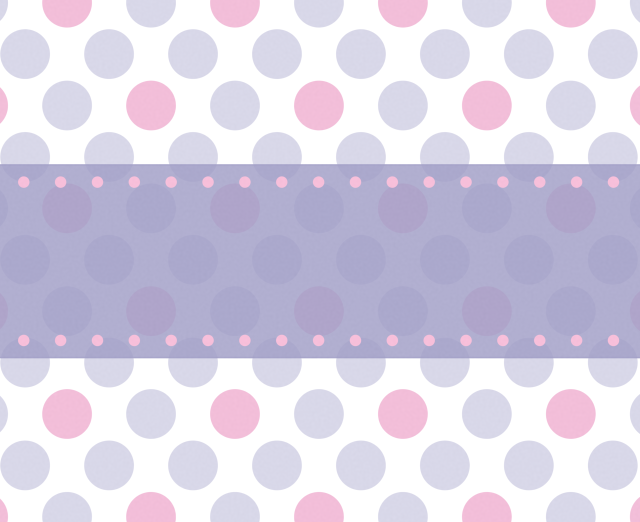
This pattern is drawn by a WebGL 1 fragment shader. Its source:

```glsl
precision highp float;

uniform vec2 u_resolution;

// Lengths are in column pitches, measured from the top left corner
#define COLUMNS 7.623
#define ROW_PITCH 0.6124
#define DOT_ORIGIN vec2(0.799, 0.032)
#define DOT_RADIUS 0.296
#define BAND_CENTER 3.112
#define BAND_HALF 1.156
#define BAND_OPACITY 0.84
#define BEAD_PITCH 0.439
#define BEAD_START 0.283
#define BEAD_RADIUS 0.068
#define BEAD_HALF_GAP 0.943
#define GRAIN 0.012

const vec3 WHITE = vec3(1.0);
const vec3 LAVENDER = vec3(0.848, 0.845, 0.912);
const vec3 PINK = vec3(0.950, 0.745, 0.850);
const vec3 BEAD_PINK = vec3(0.968, 0.750, 0.855);
const vec3 BAND_VIOLET = vec3(0.635, 0.625, 0.780);

vec2 gradientAt(vec2 cell) {
  vec3 q = fract(cell.xyx * vec3(0.1031, 0.1030, 0.0973));
  q += dot(q, q.yzx + 33.33);
  return fract((q.xx + q.yz) * q.zy) * 2.0 - 1.0;
}

float gradientNoise(vec2 p) {
  vec2 cell = floor(p);
  vec2 f = fract(p);
  vec2 w = f * f * (3.0 - 2.0 * f);
  vec2 e = vec2(1.0, 0.0);
  float top = mix(dot(gradientAt(cell), f),
                  dot(gradientAt(cell + e), f - e), w.x);
  float bottom = mix(dot(gradientAt(cell + e.yx), f - e.yx),
                     dot(gradientAt(cell + e.xx), f - e.xx), w.x);
  return mix(top, bottom, w.y);
}

// Coverage of a shape from its signed distance
float fill(float dist, float pixel) {
  return 1.0 - smoothstep(-0.7 * pixel, 0.7 * pixel, dist);
}

// Staggered dots; in even rows every other dot is pink
vec3 dotField(vec2 p, float pixel) {
  vec2 q = p - DOT_ORIGIN;
  float row = floor(q.y / ROW_PITCH + 0.5);
  float odd = mod(row, 2.0);
  q.x += 0.5 * odd;
  float column = floor(q.x + 0.5);
  float alternate = mod(column + floor(row * 0.5), 2.0);
  float isPink = (1.0 - odd) * (1.0 - step(0.5, alternate));
  float dist = length(q - vec2(column, row * ROW_PITCH)) - DOT_RADIUS;
  return mix(WHITE, mix(LAVENDER, PINK, isPink), fill(dist, pixel));
}

// Distance to the two rows of beads along the band
float beadDistance(vec2 p) {
  float x = (fract((p.x - BEAD_START) / BEAD_PITCH + 0.5) - 0.5) * BEAD_PITCH;
  float y = abs(p.y - BAND_CENTER) - BEAD_HALF_GAP;
  return length(vec2(x, y)) - BEAD_RADIUS;
}

void main() {
  float pixel = COLUMNS / u_resolution.x;
  vec2 p = vec2(gl_FragCoord.x, u_resolution.y - gl_FragCoord.y) * pixel;

  vec3 color = dotField(p, pixel);

  // Translucent band with a slightly denser rim
  float bandDist = abs(p.y - BAND_CENTER) - BAND_HALF;
  float rim = smoothstep(-0.03, -0.005, bandDist);
  float opacity = mix(BAND_OPACITY, 0.94, rim);
  color = mix(color, BAND_VIOLET, opacity * fill(bandDist, pixel));

  color = mix(color, BEAD_PINK, fill(beadDistance(p), pixel));

  // Faint print grain on inked areas only
  float ink = smoothstep(0.0, 0.1, 1.0 - color.g);
  color += GRAIN * ink * gradientNoise(p * 28.0);

  gl_FragColor = vec4(color, 1.0);
}
```
